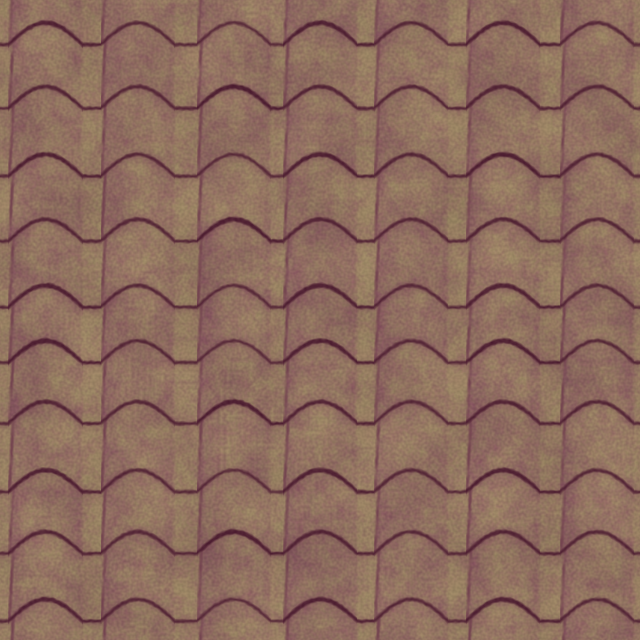
A WebGL 1 fragment shader for this texture:

```glsl
precision highp float;
uniform vec2 u_resolution;

#define COLUMNS 7.0
#define ROWS 10.0
#define ORIGIN vec2(0.013, 0.0703)
#define ARCH_WIDTH 0.116
#define ARCH_HEIGHT 0.034
#define LIP_THIN 0.0023
#define LIP_THICK 0.0036
#define SEAM_WIDTH 0.0034
#define ROSE vec3(0.53, 0.36, 0.37)
#define OLIVE vec3(0.59, 0.487, 0.383)
#define SEAM_COLOR vec3(0.45, 0.26, 0.31)
#define LIP_COLOR vec3(0.30, 0.115, 0.19)

const float PI = 3.14159265;

float hash(vec2 p) {
  return fract(sin(dot(p, vec2(127.1, 311.7))) * 43758.55);
}

float cornerSlope(vec2 cell, vec2 offset) {
  float angle = 2.0 * PI * hash(cell);
  return dot(vec2(cos(angle), sin(angle)), offset);
}

float gradientNoise(vec2 p) {
  vec2 i = floor(p), f = fract(p);
  vec2 w = f * f * f * (f * (f * 6.0 - 15.0) + 10.0);
  vec2 e = vec2(1.0, 0.0);
  float low = mix(cornerSlope(i, f), cornerSlope(i + e, f - e), w.x);
  float high = mix(cornerSlope(i + e.yx, f - e.yx), cornerSlope(i + 1.0, f - 1.0), w.x);
  return mix(low, high, w.y);
}

// Left edge of a column; every fourth one is pushed to the right
float columnEdge(float col) {
  float k = mod(col, COLUMNS);
  float push = 0.5 - 0.5 * cos(0.5 * PI * k);
  return col / COLUMNS + (0.0105 - 0.00095 * k) * push * push * push;
}

// Depth of a course below the first one, unevenly laid
float courseDepth(float row) {
  float t = 2.0 * PI * row / ROWS;
  return row / ROWS + 0.0055 * sin(t) - 0.0038 * sin(2.0 * t + 0.43)
       + 0.0019 * sin(3.0 * t + 0.96) - 0.0028 * sin(4.0 * t + 0.24);
}

// Heaviness of the shadow under one tile's lip
float lipWeight(float col, float row) {
  float rank = mod(mod(col, COLUMNS) * 3.0, COLUMNS);
  float alternate = mod(mod(row, 5.0), 2.0);
  float weight = mix(0.9 - 0.3 * alternate, 0.35, step(2.5, rank));
  weight = mix(weight, alternate, step(5.5, rank));
  return clamp(weight + 0.2 * (hash(vec2(col, row)) - 0.5), 0.0, 1.0);
}

float lipInk(float dist, float weight, float crest, float pixel) {
  float halfWidth = mix(LIP_THIN, LIP_THICK, weight * crest);
  float soft = 0.0016 + 0.5 * pixel;
  float core = 1.0 - smoothstep(halfWidth - soft, halfWidth + soft, dist);
  return core * mix(0.78, 1.0, weight);
}

void main() {
  float pixel = 1.0 / min(u_resolution.x, u_resolution.y);
  vec2 uv = gl_FragCoord.xy / u_resolution;
  vec2 p = vec2(uv.x, 1.0 - uv.y) - ORIGIN;

  // Chipped outline
  float chips = gradientNoise(uv * 130.0 + 3.0);
  p.y += 0.0016 * chips;

  // Column and arched profile
  float col = floor(p.x * COLUMNS);
  col += step(columnEdge(col + 1.0), p.x) - step(p.x, columnEdge(col));
  float x = p.x - columnEdge(col);
  float s = clamp(x / ARCH_WIDTH, 0.0, 1.0);
  float crest = sin(PI * s);
  float slope = step(x, ARCH_WIDTH) * ARCH_HEIGHT * PI / ARCH_WIDTH * cos(PI * s);

  // Course, with the arch flattened out
  float depth = p.y + ARCH_HEIGHT * crest;
  float row = floor(depth * ROWS);
  row += step(courseDepth(row + 1.0), depth) - step(depth, courseDepth(row));
  float fromTop = depth - courseDepth(row);
  float toBottom = courseDepth(row + 1.0) - depth;
  float down = fromTop / (fromTop + toBottom);

  // Weathered clay
  float patches = gradientNoise(uv * 29.0) + 0.7 * gradientNoise(uv * 63.0 + 9.0);
  float stains = gradientNoise(uv * 11.0 + 40.0);
  float grain = gradientNoise(uv * 175.0 + 31.0);
  float tint = hash(vec2(mod(col, COLUMNS), mod(row, ROWS)) + 5.0) - 0.5;
  float slantEdge = 0.0015 + 0.006 * (1.0 - down) + 0.0012 * chips;
  float body = smoothstep(-0.002, 0.002, x - slantEdge)
             * (1.0 - smoothstep(ARCH_WIDTH - 0.006, ARCH_WIDTH + 0.003, x));
  float sides = exp(-max(x - slantEdge, 0.0) / 0.02) + 0.5 * exp(-abs(ARCH_WIDTH - x) / 0.012);
  float bodyTone = 0.72 - 0.55 * sides + 0.2 * tint - 0.1 * exp(-toBottom / 0.02);
  float tone = mix(0.98, bodyTone, body) + 0.55 * patches + 0.3 * stains + 0.45 * grain;
  vec3 color = mix(ROSE, OLIVE, clamp(tone, -0.2, 1.15));
  color.g += 0.03 * gradientNoise(uv * 48.0 + 70.0);
  color *= 1.0 + 0.1 * gradientNoise(uv * 215.0 + 17.0) + 0.07 * stains;

  // Worn seam along the left side
  float seam = 1.0 - smoothstep(0.0, SEAM_WIDTH + pixel, abs(x - slantEdge));
  color = mix(color, SEAM_COLOR, seam * clamp(0.7 + 0.8 * patches, 0.25, 0.95));

  // Lip shadows, with a rosy halo around them
  float stretch = inversesqrt(1.0 + slope * slope);
  float weightAbove = lipWeight(col, row);
  float weightBelow = lipWeight(col, row + 1.0);
  float upper = lipInk(fromTop * stretch, weightAbove, crest, pixel);
  float lower = lipInk(toBottom * stretch, weightBelow, crest, pixel);
  float halo = mix(0.5, 0.75, weightAbove) * exp(-fromTop * stretch / 0.0048)
             + 0.45 * exp(-toBottom * stretch / 0.0038);
  color = mix(color, SEAM_COLOR, min(halo, 1.0));
  color = mix(color, LIP_COLOR, max(upper, lower) * (0.94 + 0.2 * grain));

  gl_FragColor = vec4(color, 1.0);
}
```
